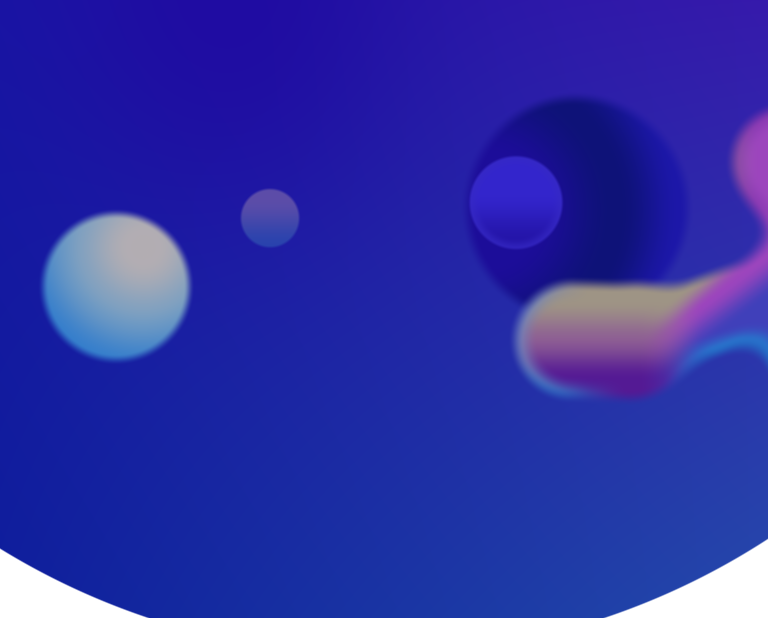
Give the GLSL for this background, as a Shadertoy shader.

```glsl
// Soft gradient spheres and a liquid blob floating on a deep blue disc over white.

// Smooth coverage of a distance: 1 inside, 0 outside
float cover(float dist, float blur) {
    return smoothstep(blur, -blur, dist);
}

float circle(vec2 p, vec2 center, float radius) {
    return length(p - center) - radius;
}

float capsule(vec2 p, vec2 a, vec2 b, float radius) {
    vec2 pa = p - a, ba = b - a;
    float t = clamp(dot(pa, ba) / dot(ba, ba), 0.0, 1.0);
    return length(pa - ba * t) - radius;
}

float smoothUnion(float a, float b, float k) {
    float h = max(k - abs(a - b), 0.0) / k;
    return min(a, b) - h * h * k * 0.25;
}

// Four-corner gradient with a violet patch near the top
vec3 backdrop(vec2 uv) {
    vec3 bottom = mix(vec3(0.055, 0.12, 0.61), vec3(0.14, 0.29, 0.67), uv.x);
    vec3 top = mix(vec3(0.095, 0.08, 0.64), vec3(0.21, 0.10, 0.67), uv.x);
    vec3 violet = vec3(0.12, 0.035, 0.63);
    float patchGlow = exp(-dot(uv - vec2(0.30, 1.0), (uv - vec2(0.30, 1.0)) * vec2(22.0, 9.0)));
    return mix(mix(bottom, top, uv.y), violet, 0.8 * patchGlow);
}

// Pale sphere lit from the upper right
vec3 paleSphere(vec2 p) {
    float fall = length(p - vec2(0.232, 0.600));
    vec3 color = mix(vec3(0.70, 0.68, 0.70), vec3(0.47, 0.62, 0.76), smoothstep(0.02, 0.13, fall));
    return mix(color, vec3(0.20, 0.49, 0.80), smoothstep(0.10, 0.20, fall));
}

// Large dark sphere with a shadow ring
vec3 darkSphere(vec2 p) {
    float ring = length(p - vec2(0.777, 0.660));
    vec3 color = mix(vec3(0.11, 0.05, 0.60), vec3(0.055, 0.07, 0.47), smoothstep(0.09, 0.215, ring));
    return mix(color, vec3(0.11, 0.09, 0.66), smoothstep(0.225, 0.325, ring));
}

// Violet sphere, shaded low down with a bright rim
vec3 violetSphere(vec2 p, float dist) {
    vec3 color = mix(vec3(0.14, 0.08, 0.66), vec3(0.20, 0.145, 0.80), smoothstep(0.605, 0.69, p.y));
    return mix(color, vec3(0.21, 0.16, 0.77), 0.7 * smoothstep(-0.018, 0.0, dist));
}

// Liquid shape: body, neck, upper lobe and lower foot
float blobDistance(vec2 p) {
    float body = capsule(p, vec2(0.926, 0.450), vec2(1.019, 0.447), 0.091);
    float neck = capsule(p, vec2(1.052, 0.456), vec2(1.243, 0.523), 0.061);
    float stem = capsule(p, vec2(1.273, 0.738), vec2(1.319, 0.531), 0.055);
    float lobe = circle(p, vec2(1.273, 0.738), 0.087);
    float foot = capsule(p, vec2(1.319, 0.498), vec2(1.367, 0.353), 0.094);
    float shape = smoothUnion(body, neck, 0.045);
    shape = smoothUnion(shape, smoothUnion(stem, lobe, 0.04), 0.06);
    return smoothUnion(shape, foot, 0.06);
}

vec3 blobColor(vec2 p, float dist) {
    vec3 khaki = vec3(0.62, 0.58, 0.52);
    vec3 mauve = vec3(0.55, 0.36, 0.58);
    vec3 purple = vec3(0.33, 0.10, 0.58);
    vec3 magenta = vec3(0.61, 0.27, 0.74);
    vec3 blue = vec3(0.25, 0.25, 0.73);
    vec3 cyan = vec3(0.13, 0.52, 0.82);
    vec3 mist = vec3(0.44, 0.51, 0.73);

    // Body runs from khaki down to purple
    vec3 body = mix(mauve, khaki, smoothstep(0.44, 0.515, p.y));
    body = mix(purple, body, smoothstep(0.385, 0.455, p.y));

    // Neck shades across a slanted band
    float slant = 0.75 * (p.x - 1.133) - (p.y - 0.506);
    float warm = smoothstep(0.005, -0.045, slant) * smoothstep(1.23, 1.13, p.x);
    vec3 neck = mix(magenta, khaki, warm);
    neck = mix(neck, blue, smoothstep(0.0, 0.07, slant));
    vec3 color = mix(body, neck, smoothstep(1.03, 1.14, p.x));

    // Coloured rims
    float rim = smoothstep(-0.035, 0.004, dist);
    float tip = smoothstep(0.96, 0.85, p.x);
    float under = smoothstep(1.07, 1.16, p.x) * smoothstep(0.49, 0.45, p.y);
    float belly = smoothstep(0.42, 0.36, p.y) * smoothstep(1.02, 0.90, p.x);
    color = mix(color, mist, rim * tip);
    color = mix(color, cyan, rim * max(under, 0.7 * belly));
    return mix(color, purple, 0.35 * rim * smoothstep(0.60, 0.68, p.y));
}

void mainImage(out vec4 fragColor, in vec2 fragCoord) {
    vec2 p = fragCoord / iResolution.y;
    float edge = 1.0 / iResolution.y;
    vec3 color = backdrop(fragCoord / iResolution.xy);

    // Spheres, back to front
    color = mix(color, paleSphere(p), cover(circle(p, vec2(0.188, 0.536), 0.118), 0.009));
    vec3 dusk = mix(vec3(0.16, 0.26, 0.68), vec3(0.36, 0.30, 0.66), smoothstep(0.60, 0.68, p.y));
    color = mix(color, dusk, cover(circle(p, vec2(0.437, 0.647), 0.047), 0.003));
    color = mix(color, darkSphere(p), cover(circle(p, vec2(0.934, 0.663), 0.178), 0.012));
    float violet = circle(p, vec2(0.835, 0.672), 0.075);
    color = mix(color, violetSphere(p, violet), cover(violet, 0.0015 + edge));

    // Blob
    float blob = blobDistance(p);
    color = mix(color, blobColor(p, blob), cover(blob, 0.013));

    // White outside the great disc
    float disc = circle(p, vec2(0.609, 1.102), 1.162);
    color = mix(vec3(1.0), color, cover(disc, edge));
    fragColor = vec4(color, 1.0);
}
```
